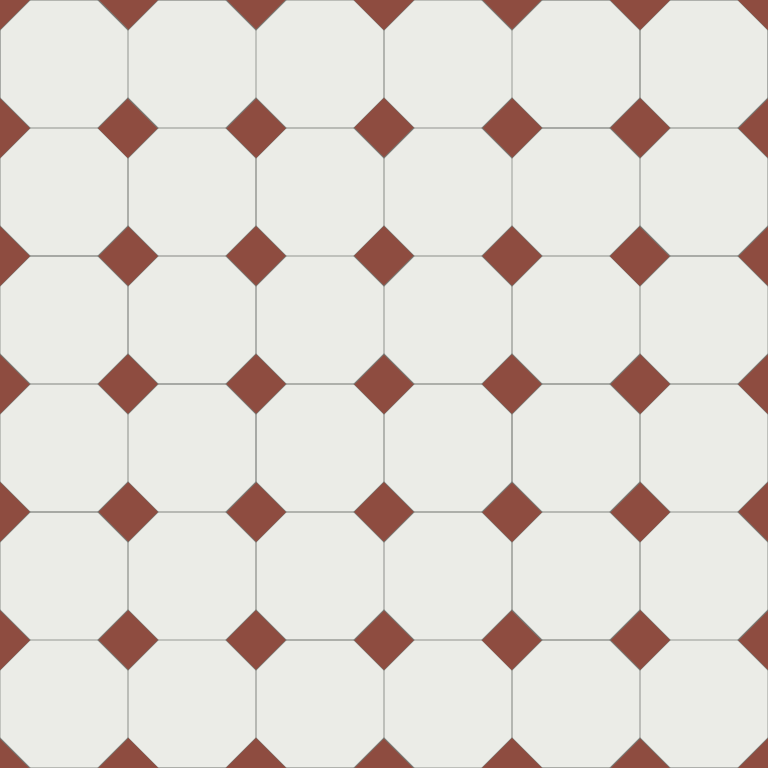
This pattern is drawn by a three.js fragment shader. Its source:

```glsl
varying vec2 vUv;

float hash(vec2 p) {
  return fract(sin(dot(p, vec2(127.1, 311.7))) * 43758.5453);
}

// Share of a pixel covered by a line of the given half width
float lineCoverage(float d, float halfWidth, float px) {
  float a = clamp(d - 0.5 * px, -halfWidth, halfWidth);
  float b = clamp(d + 0.5 * px, -halfWidth, halfWidth);
  return (b - a) / px;
}

// Share of a pixel inside a diamond of the given half diagonal
float diamondCoverage(vec2 p, float halfDiagonal, float px) {
  float d = (abs(p.x) + abs(p.y) - halfDiagonal) * 0.7071;
  return clamp(0.5 - d / px, 0.0, 1.0);
}

// Joint width varies a little; the hash wraps with the grid
float joint(float d, vec2 id, float px) {
  float halfWidth = mix(0.0028, 0.0048, hash(mod(id, 6.0)));
  return lineCoverage(d, halfWidth, px);
}

void main() {
  vec2 grid = vUv * 6.0;
  vec2 px = fwidth(grid);
  vec2 corner = floor(grid + 0.5);
  vec2 cell = floor(grid);
  vec2 p = grid - corner;

  vec3 octagon = vec3(0.92, 0.925, 0.907);
  vec3 terracotta = vec3(0.555, 0.298, 0.25);
  vec3 grout = vec3(0.48, 0.49, 0.47);

  // Straight joints between the octagons
  float upright = joint(p.x, vec2(corner.x, cell.y), px.x);
  float level = joint(p.y, vec2(cell.x, corner.y) + 0.37, px.y);
  vec3 color = mix(octagon, grout, max(upright, level));

  // Corner diamonds, set slightly off centre in their grout beds
  float edge = max(px.x, px.y);
  vec2 id = mod(corner, 6.0);
  vec2 shift = (vec2(hash(id + 0.71), hash(id + 0.19)) - 0.5) * 0.006;
  color = mix(color, grout, diamondCoverage(p, 0.24, edge));
  color = mix(color, terracotta, diamondCoverage(p - shift, 0.232, edge));

  gl_FragColor = vec4(color, 1.0);
}
```
